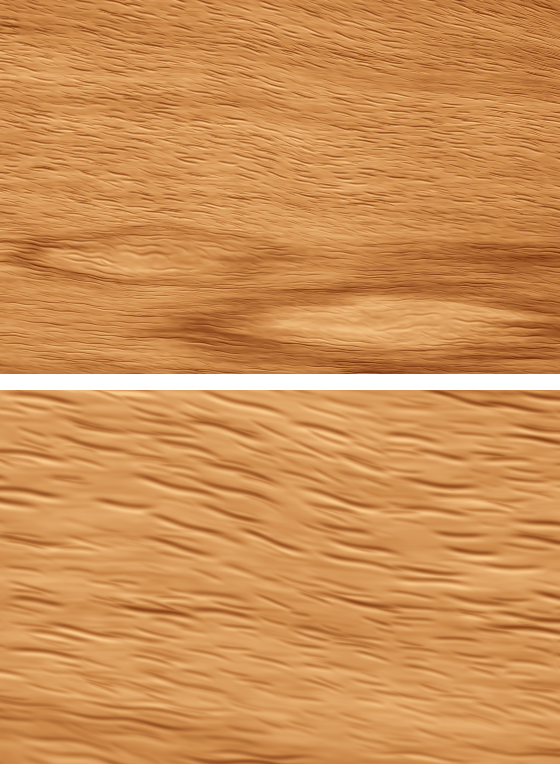
Top, the full canvas; bottom, a detail of the centre.
Reproduce this texture procedurally as a WebGL 2 fragment shader.

```glsl
#version 300 es
precision highp float;
// Varnished oak plank: a grain coordinate is bent around two lens-shaped
// figures, then carries broad bands, fine fibres and embossed pore dashes.
// Each pore is a dark groove with a bright lower rim, scattered over cells.
uniform vec2 u_resolution;
out vec4 fragColor;

float hash(vec2 p) {
  return fract(sin(dot(p, vec2(127.1, 311.7))) * 43758.5453);
}

float noise(vec2 p) {
  vec2 i = floor(p), f = fract(p);
  f = f * f * (3.0 - 2.0 * f);
  return mix(mix(hash(i), hash(i + vec2(1, 0)), f.x),
             mix(hash(i + vec2(0, 1)), hash(i + vec2(1, 1)), f.x), f.y);
}

float fbm(vec2 p) {
  float sum = 0.0, amp = 0.53;
  for (int k = 0; k < 4; k++) {
    sum += amp * noise(p);
    p = p * 2.03 + 17.3;
    amp *= 0.5;
  }
  return sum;
}

// Scattered tapered dashes: x is the dark groove, y its bright rim
vec2 pores(vec2 q, vec2 cell, float tilt, float width, float seed) {
  vec2 relief = vec2(0);
  for (int j = -1; j <= 1; j++)
  for (int i = -1; i <= 1; i++) {
    vec2 id = floor(q / cell) + vec2(i, j);
    float a = hash(id + seed), b = hash(id + seed + 41.7), c = hash(id + seed + 83.1);
    vec2 d = q - (id + 0.5 + 0.8 * (vec2(a, b) - 0.5)) * cell;
    float along = abs(d.x) / (cell.x * mix(0.25, 0.62, c));
    float across = d.y + tilt * (0.5 + a) * d.x + 0.0012 * sin(d.x * 90.0 + 6.0 * b);
    float row = noise(vec2(id.x * cell.x * 2.5, id.y * cell.y * 34.0) + seed);
    float strength = smoothstep(0.25, 0.75, row * 0.65 + c * 0.45);
    strength *= 1.0 - smoothstep(0.35, 1.0, along);
    vec2 offset = vec2(across, across + 2.0 * width) / width;
    relief = max(relief, strength * exp(-offset * offset));
  }
  return relief;
}

// Distance ratio from a lens centre, 1 on its rim
float lens(vec2 p, vec2 centre, vec2 radius) {
  return length((p - centre) / radius);
}

float ring(float e, float radius, float width) {
  float d = (e - radius) / width;
  return exp(-d * d);
}

void main() {
  vec2 p = gl_FragCoord.xy / u_resolution.y;
  vec2 c1 = vec2(0.40, 0.315), c2 = vec2(1.06, 0.13);

  // Bend the grain: slight fall to the right, arch at upper right, two lenses
  float upper = smoothstep(0.36, 0.46, p.y + 0.02 * p.x);
  float g = p.y + 0.035 * p.x + 0.035 * (noise(p * vec2(2.2, 3.0)) - 0.5);
  g += 0.014 * (noise(p * vec2(6.0, 9.0)) - 0.5);
  g += 0.16 * smoothstep(0.6, 1.0, p.y) * pow(max(p.x - 0.45, 0.0), 1.5);
  float e1 = lens(p, c1, vec2(0.34, 0.085)), e2 = lens(p, c2, vec2(0.40, 0.085));
  g -= 0.6 * (p.y - c1.y) * exp(-e1 * e1);
  g -= 0.5 * (p.y - c2.y) * exp(-e2 * e2);
  vec2 q = vec2(p.x, g);

  // Ragged lens outlines, frayed along the fibres
  vec2 frayed = p + vec2(0.20 * (noise(vec2(p.x * 5.0, g * 95.0)) - 0.5),
                         0.03 * (noise(p * 7.0) - 0.5));
  e1 = lens(frayed, c1, vec2(0.31, 0.065));
  e2 = lens(frayed, c2, vec2(0.34, 0.070));

  // Light falling from the left middle
  vec2 away = (p - vec2(0.45, 0.42)) / vec2(1.15, 0.75);
  float tone = 0.69 - 0.22 * dot(away, away);

  // Broad bands, then fibres and speckle
  tone += 0.42 * (fbm(vec2(p.x * 1.3, g * 15.0)) - 0.5);
  tone += 0.30 * (fbm(vec2(p.x * 5.0, g * 70.0) + 9.0) - 0.5);
  tone += 0.22 * (noise(vec2(p.x * 14.0, g * 170.0)) - 0.5);
  tone += 0.14 * (noise(vec2(p.x * 60.0 + g * 40.0, g * 240.0)) - 0.5);

  // Lens figures, dark knee at the left and streaks at the right
  float streak = fbm(vec2(p.x * 3.0, g * 80.0) + 31.0);
  tone -= 0.50 * ring(e1, 1.05, 0.28) * streak;
  tone -= 0.62 * ring(e2, 1.45, 0.45) * (0.2 + streak);
  tone += 0.20 * (1.0 - smoothstep(0.75, 1.05, e2));
  tone -= 0.26 * exp(-pow(lens(frayed, vec2(0.10, 0.33), vec2(0.08, 0.07)), 2.0));
  tone -= 0.42 * exp(-pow(lens(frayed, vec2(1.35, 0.32), vec2(0.42, 0.045)), 2.0)) * (0.3 + streak);
  tone -= 0.25 * (1.0 - smoothstep(0.0, 0.06, p.y + 0.02 * streak));

  // Embossed pores: slanted dashes above, long fine lines below
  vec2 dashes = pores(q, vec2(0.085, 0.0165), 0.13, 0.0025, 3.0) * mix(0.15, 1.0, upper);
  vec2 ticks = pores(q, vec2(0.050, 0.0105), 0.16, 0.0018, 57.0) * mix(0.35, 0.65, upper);
  vec2 lines = pores(q, vec2(0.170, 0.0110), 0.015, 0.0018, 91.0) * mix(0.75, 0.2, upper);
  vec2 relief = max(max(dashes, ticks), lines);
  tone += 0.36 * relief.y * (1.0 - relief.x) - 0.58 * relief.x;

  // Brown to honey ramp
  tone = clamp(tone, -0.25, 1.1);
  vec3 honey = vec3(0.80, 0.535, 0.285);
  vec3 colour = tone < 0.5 ? mix(vec3(0.59, 0.31, 0.13), honey, tone * 2.0)
                           : mix(honey, vec3(0.94, 0.74, 0.50), tone * 2.0 - 1.0);
  fragColor = vec4(colour, 1.0);
}
```
